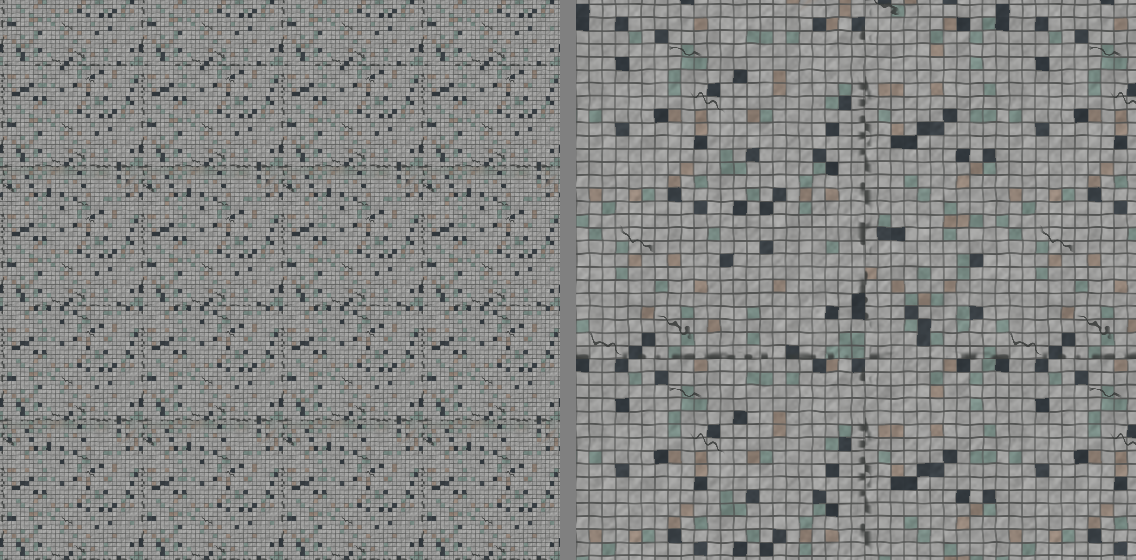
Left: the whole. Right: its middle third, enlarged.
Give the GLSL for this texture, as a Shadertoy shader.

```glsl
#define TILES 128.0
#define PANEL 32.0
#define SHIFT 0.67
#define GROUT_HALF 0.07
#define WOBBLE 0.12
#define RELIEF 0.15
#define DARK_SHARE 0.047
#define TEAL_SHARE 0.085
#define BEIGE_SHARE 0.045
#define CRACKS 6

const vec3 STONE = vec3(0.615, 0.615, 0.61);
const vec3 DARK  = vec3(0.21, 0.235, 0.255);
const vec3 TEAL  = vec3(0.46, 0.535, 0.51);
const vec3 BEIGE = vec3(0.56, 0.50, 0.455);
const vec3 GROUT = vec3(0.32, 0.325, 0.32);
const vec3 CHIP  = vec3(0.22, 0.23, 0.225);

float hash(vec2 p) {
    vec3 h = fract(p.xyx * 0.1031);
    h += dot(h, h.yzx + 33.33);
    return fract((h.x + h.y) * h.z);
}

float noise(vec2 p) {
    vec2 i = floor(p), f = fract(p);
    f = f * f * (3.0 - 2.0 * f);
    float a = mix(hash(i), hash(i + vec2(1, 0)), f.x);
    float b = mix(hash(i + vec2(0, 1)), hash(i + vec2(1, 1)), f.x);
    return mix(a, b, f.y);
}

// Panels keep their bottom rows; the shorter courses lose their top rows
vec2 panelPosition(vec2 p) {
    float down = TILES - p.y;
    float end = down < 15.0 ? 15.0 : down < 38.0 ? 38.0 :
                down < 70.0 ? 70.0 : down < 96.0 ? 96.0 : 128.0;
    return vec2(mod(p.x - SHIFT, PANEL), PANEL - end + down);
}

vec3 tileColour(vec2 id) {
    float pick = hash(id + 7.0);
    float shade = 0.05 * (hash(id + 51.0) - 0.5);
    vec3 colour = STONE;
    if (pick < DARK_SHARE) colour = DARK;
    else if (pick < DARK_SHARE + TEAL_SHARE) colour = TEAL;
    else if (pick < DARK_SHARE + TEAL_SHARE + BEIGE_SHARE) colour = BEIGE;
    return colour + shade;
}

// Short slanted cracks scattered within a panel
float crackMask(vec2 q, float px) {
    float mask = 0.0;
    for (int i = 0; i < CRACKS; i++) {
        vec2 seed = vec2(float(i), 19.0);
        vec2 v = q - PANEL * vec2(hash(seed), hash(seed + 40.0));
        float bend = 0.5 * v.x + 0.9 * (noise(q * 2.1) - 0.5);
        float line = 1.0 - smoothstep(0.06, 0.06 + px, abs(v.y - bend));
        mask = max(mask, line * (1.0 - smoothstep(0.9, 1.4, abs(v.x))));
    }
    return mask;
}

void mainImage(out vec4 fragColor, in vec2 fragCoord) {
    float px = TILES / iResolution.y;
    vec2 q = panelPosition(fragCoord * px);

    // Uneven tile grid
    vec2 grid = q + WOBBLE * (vec2(noise(q * 0.9), noise(q * 0.9 + 60.0)) - 0.5);
    vec2 id = clamp(floor(grid), 0.0, PANEL - 1.0);
    vec2 edge = 0.5 - abs(fract(grid) - 0.5);
    vec3 colour = tileColour(id);

    // Rough stone with diagonal strokes
    float stroke = noise(vec2(0.8 * (q.x - q.y), 2.2 * (q.x + q.y)));
    float grain = noise(q * 3.7 + 90.0);
    float rough = 0.6 * stroke + 0.4 * grain - 0.5;
    colour *= 1.0 + 1.6 * RELIEF * rough;

    // Stained rows along the top of a full panel
    float stain = (1.0 - smoothstep(0.8, 3.5, q.y)) * noise(q * vec2(0.35, 0.8) + 30.0);
    colour = mix(colour, min(colour, mix(BEIGE, TEAL, noise(q * 0.4))), 0.8 * stain);

    // Rubbed diagonal smear near the top right corner
    vec2 smear = q - vec2(29.0, 3.5);
    float rub = 1.0 - smoothstep(0.4, 1.3, abs(smear.x + smear.y) + 0.25 * abs(smear.x - smear.y));
    colour = mix(colour, BEIGE, 0.6 * rub);

    // Grout, deeper across than down
    vec2 line = 1.0 - smoothstep(vec2(GROUT_HALF - 0.5 * px), vec2(GROUT_HALF + 0.5 * px), edge);
    line *= vec2(0.62, 0.85) * (0.75 + 0.5 * noise(q * 0.8 + 15.0));
    float joint = clamp(1.0 - (1.0 - line.x) * (1.0 - line.y), 0.0, 1.0);
    colour = mix(colour, min(colour, GROUT), joint);

    // Chipped panel seams and cracks
    vec2 border = min(q, PANEL - q);
    float seam = 1.0 - smoothstep(0.15, 0.65, min(border.x, border.y));
    float chips = seam * smoothstep(0.55, 0.8, noise(q * 1.6 + 22.0));
    float wear = max(chips, crackMask(q, px));
    colour = mix(colour, min(colour, CHIP), 0.85 * wear);

    fragColor = vec4(colour, 1.0);
}
```
